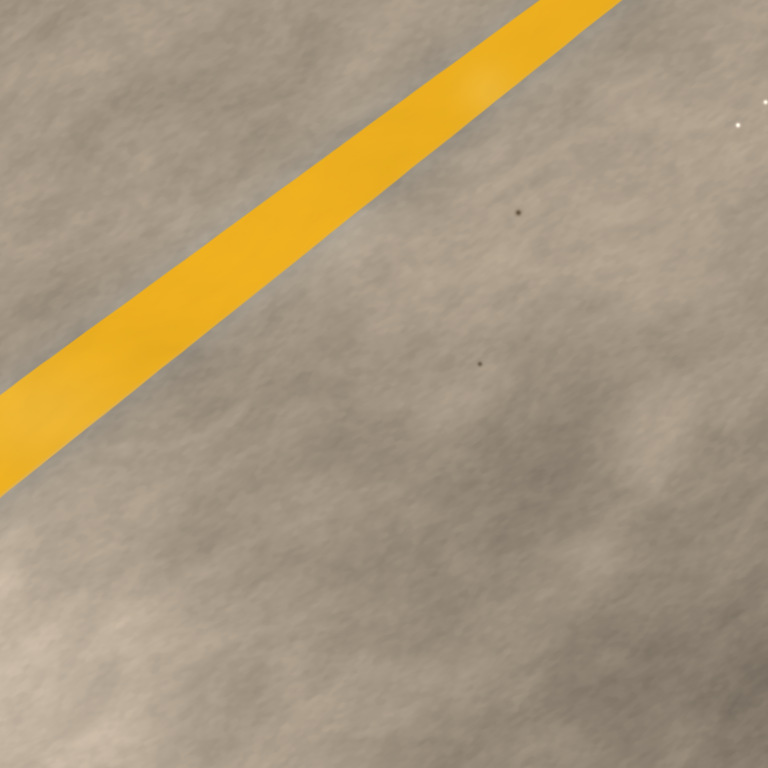
This texture is drawn by a Shadertoy shader. Its source:

```glsl
// Worn concrete floor crossed by a tapering diagonal strip of yellow paint.

const vec3 CONCRETE = vec3(0.645, 0.592, 0.522);
const vec3 WARM_GLOW = vec3(0.135, 0.128, 0.125);
const vec3 COOL_RIM = vec3(0.585, 0.570, 0.535);
const vec3 PAINT = vec3(0.922, 0.682, 0.125);
const vec3 PAINT_WORN = vec3(0.935, 0.735, 0.260);
const vec3 PAINT_FRINGE = vec3(0.860, 0.700, 0.400);

// Strip edges as height at the left side and slope.
const vec2 UPPER_EDGE = vec2(0.486, 0.7315);
const vec2 LOWER_EDGE = vec2(0.3516, 0.8007);

const float GRAIN_ANGLE = 0.52;
const float CLOUD_STRENGTH = 0.20;
const float GRAIN_STRENGTH = 0.11;
const float FLECK_STRENGTH = 0.05;

// Broad stains: centre, radius, change of brightness.
const int STAIN_COUNT = 9;
const vec4 STAINS[STAIN_COUNT] = vec4[](
    vec4(0.46, 0.43, 0.06, -0.09), vec4(0.69, 0.36, 0.13, -0.11),
    vec4(0.96, 0.10, 0.20, -0.13), vec4(0.32, 0.34, 0.08, -0.06),
    vec4(0.78, 0.28, 0.04, 0.09), vec4(0.87, 0.44, 0.05, 0.08),
    vec4(0.60, 0.67, 0.13, 0.04), vec4(0.42, 0.33, 0.04, 0.06),
    vec4(0.14, 0.84, 0.08, -0.06));

// Small chips: centre, radius, change of brightness.
const int CHIP_COUNT = 4;
const vec4 CHIPS[CHIP_COUNT] = vec4[](
    vec4(0.675, 0.723, 0.0036, -0.30), vec4(0.625, 0.526, 0.0030, -0.24),
    vec4(0.961, 0.837, 0.0028, 0.45), vec4(0.997, 0.867, 0.0028, 0.40));

vec2 hash2(vec2 cell) {
    vec3 q = fract(cell.xyx * vec3(0.1031, 0.1030, 0.0973));
    q += dot(q, q.yzx + 33.33);
    return fract((q.xx + q.yz) * q.zy);
}

// Smooth cellular noise: cell brightness blended by distance, about -0.5 to 0.5.
float cellNoise(vec2 p) {
    vec2 cell = floor(p), local = fract(p);
    float total = 0.0, weights = 0.0;
    for (int j = -1; j <= 1; j++)
    for (int i = -1; i <= 1; i++) {
        vec2 offset = vec2(i, j);
        vec2 seed = hash2(cell + offset);
        vec2 d = offset + 0.15 + 0.7 * seed - local;
        float w = exp(-5.0 * dot(d, d));
        total += w * hash2(cell + offset + 71.0).x;
        weights += w;
    }
    return total / weights - 0.5;
}

float layeredNoise(vec2 p) {
    float sum = 0.0, gain = 0.5;
    for (int octave = 0; octave < 4; octave++) {
        sum += gain * cellNoise(p);
        p = mat2(1.6, 1.2, -1.2, 1.6) * p + 7.3;
        gain *= 0.56;
    }
    return sum;
}

mat2 rotation(float angle) {
    float c = cos(angle), s = sin(angle);
    return mat2(c, -s, s, c);
}

// Signed distance above a sloping edge.
float aboveEdge(vec2 uv, vec2 edge) {
    return (uv.y - edge.x - edge.y * uv.x) / sqrt(1.0 + edge.y * edge.y);
}

float spotSum(vec2 uv, mat2 toGrain) {
    float sum = 0.0;
    for (int i = 0; i < STAIN_COUNT; i++) {
        vec2 d = toGrain * (uv - STAINS[i].xy) / STAINS[i].z;
        sum += STAINS[i].w * exp(-dot(d * d, vec2(0.45, 1.2)));
    }
    return sum;
}

void mainImage(out vec4 fragColor, in vec2 fragCoord) {
    vec2 uv = fragCoord / iResolution.xy;
    float pixel = 1.0 / iResolution.y;
    mat2 toGrain = rotation(GRAIN_ANGLE);
    vec2 grain = toGrain * uv;
    vec2 warp = 0.012 * sin(grain.yx * vec2(23.0, 17.0) + 2.0 * sin(grain * 11.0));

    // Mottled concrete, stretched along the sweep of the trowel
    float cloud = layeredNoise((grain + warp) * vec2(5.0, 10.0));
    float streak = layeredNoise((grain + warp) * vec2(19.0, 42.0) + 31.0);
    float fleck = cellNoise(grain * vec2(90.0, 170.0));
    float tone = 1.0 + CLOUD_STRENGTH * cloud + GRAIN_STRENGTH * streak + FLECK_STRENGTH * fleck;
    tone += spotSum(uv + warp + 0.03 * cloud, toGrain);
    tone -= 0.07 * smoothstep(0.25, 0.9, uv.x) * smoothstep(0.65, 0.1, uv.y);
    vec3 color = CONCRETE * tone;

    // Warm light in the lower left corner
    vec2 glow = (uv - vec2(-0.03, 0.10)) / vec2(0.25, 0.20);
    color += WARM_GLOW * exp(-dot(glow, glow)) * (1.0 + 0.8 * cloud);

    // Cool rim beside the paint
    float above = aboveEdge(uv, UPPER_EDGE);
    float below = -aboveEdge(uv, LOWER_EDGE);
    float outside = max(above, below) + 0.0015 * streak;
    color = mix(color, COOL_RIM * tone, 0.6 * exp(-max(outside, 0.0) / 0.022));

    for (int i = 0; i < CHIP_COUNT; i++) {
        float d = length(uv - CHIPS[i].xy) / CHIPS[i].z;
        color += CHIPS[i].w * exp(-d * d);
    }

    // Yellow paint with worn patches and a pale lower fringe
    vec2 wornLow = (uv - vec2(0.05, 0.46)) / vec2(0.11, 0.07);
    vec2 wornHigh = (uv - vec2(0.635, 0.88)) / 0.035;
    float wear = 0.6 * exp(-dot(wornLow, wornLow)) + 0.6 * exp(-dot(wornHigh, wornHigh));
    vec3 paint = mix(PAINT, PAINT_WORN, wear) * (1.0 + 0.05 * cloud + 0.03 * streak);
    float fringe = smoothstep(-0.006, 0.0, below) * mix(0.7, 0.25, smoothstep(0.0, 0.35, uv.x));
    paint = mix(paint, PAINT_FRINGE, fringe);
    float blur = max(pixel, 0.0016);
    color = mix(color, paint, 1.0 - smoothstep(-blur, blur, outside));

    fragColor = vec4(clamp(color, 0.0, 1.0), 1.0);
}
```
